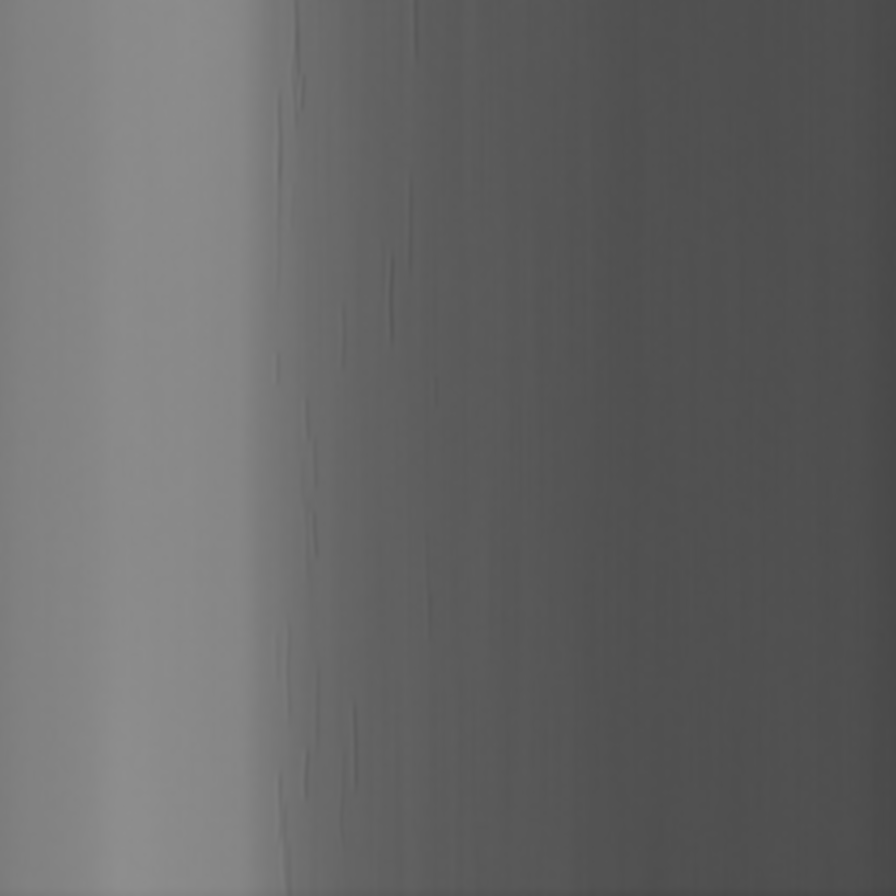
Reproduce this texture procedurally as a Shadertoy shader.

```glsl
// Brushed grey metal: a broad soft highlight at the left falls away to a dark right side.
// A tonal ramp sets the shading; stretched value noise gives the vertical grain,
// and a loop scatters short embossed scratches along the shoulder of the highlight.

const int STOPS = 14;
const int SCRATCHES = 30;

float hash(vec2 p) {
    return fract(sin(dot(p, vec2(127.1, 311.7))) * 43758.5453);
}

float valueNoise(vec2 p) {
    vec2 cell = floor(p);
    vec2 f = fract(p);
    f = f * f * (3.0 - 2.0 * f);
    float low = mix(hash(cell), hash(cell + vec2(1.0, 0.0)), f.x);
    float high = mix(hash(cell + vec2(0.0, 1.0)), hash(cell + vec2(1.0, 1.0)), f.x);
    return mix(low, high, f.y);
}

// Noise centred on zero, from -1 to 1
float signedNoise(vec2 p) {
    return 2.0 * valueNoise(p) - 1.0;
}

float bell(float d, float width) {
    return exp(-d * d / (width * width));
}

// Brightness across the surface; each stop is (position, grey)
float shading(float x) {
    vec2 stops[STOPS] = vec2[STOPS](
        vec2(0.0, 0.490), vec2(0.03, 0.508), vec2(0.09, 0.520), vec2(0.13, 0.541),
        vec2(0.20, 0.538), vec2(0.265, 0.525), vec2(0.30, 0.472), vec2(0.35, 0.425),
        vec2(0.41, 0.387), vec2(0.50, 0.362), vec2(0.60, 0.342), vec2(0.70, 0.316),
        vec2(0.95, 0.312), vec2(1.0, 0.288));
    float grey = stops[0].y;
    for (int i = 1; i < STOPS; i++) {
        float t = clamp((x - stops[i - 1].x) / (stops[i].x - stops[i - 1].x), 0.0, 1.0);
        grey += (stops[i].y - stops[i - 1].y) * mix(t, smoothstep(0.0, 1.0, t), 0.35);
    }
    return grey;
}

// Vertical brushing in three widths, each stretched along y
float grain(vec2 uv) {
    float broad = signedNoise(uv * vec2(26.0, 1.3));
    float medium = signedNoise(uv * vec2(85.0, 3.0) + 17.0);
    float fine = signedNoise(uv * vec2(210.0, 6.0) + 43.0);
    return 0.35 * broad + 0.4 * medium + 0.45 * fine;
}

// One scratch: a dark groove with a pale lip on its left
float scratch(vec2 p, float halfLength, float width) {
    float ends = 1.0 - smoothstep(0.55 * halfLength, halfLength, abs(p.y));
    return ends * (0.6 * bell(p.x + 1.8 * width, width) - bell(p.x, width));
}

float scratches(vec2 uv) {
    float total = 0.0;
    for (int i = 0; i < SCRATCHES; i++) {
        float id = float(i);
        float spread = hash(vec2(id, 2.3));
        vec2 centre = vec2(0.31 + 0.20 * spread * spread,
                           (id + hash(vec2(id, 7.1))) / float(SCRATCHES));
        float halfLength = mix(0.02, 0.075, hash(vec2(id, 4.9)));
        float strength = mix(0.3, 1.0, hash(vec2(id, 9.7)));
        vec2 p = uv - centre;
        p.x += 0.0025 * signedNoise(vec2(id * 5.3, uv.y * 24.0));
        total += strength * scratch(p, halfLength, 0.0028);
    }
    return total;
}

void mainImage(out vec4 fragColor, in vec2 fragCoord) {
    vec2 uv = fragCoord / iResolution.xy;

    // Base shading, with a gentle waver in the highlight edge
    float waver = 0.003 * signedNoise(vec2(3.0, uv.y * 4.0));
    float grey = shading(uv.x + waver);

    // The left band brightens toward its foot; the top is fuller beside it
    grey += 0.014 * bell(uv.x - 0.14, 0.05) * (1.0 - smoothstep(0.0, 0.45, uv.y));
    grey += 0.010 * bell(uv.x - 0.22, 0.06) * smoothstep(0.6, 1.0, uv.y);

    // Grain is faint in the highlight and clearer past its shoulder
    float grainAmount = mix(0.0035, 0.010, smoothstep(0.26, 0.36, uv.x));
    grainAmount *= mix(1.0, 0.65, smoothstep(0.55, 0.8, uv.x));
    grey += grainAmount * grain(uv);

    // Scratches and a soft mottling
    grey += 0.032 * scratches(uv);
    grey += 0.003 * signedNoise(uv * 130.0);

    // Thin shade along the lower edge
    grey -= 0.02 * (1.0 - smoothstep(0.0, 0.012, uv.y));

    fragColor = vec4(vec3(grey), 1.0);
}
```
